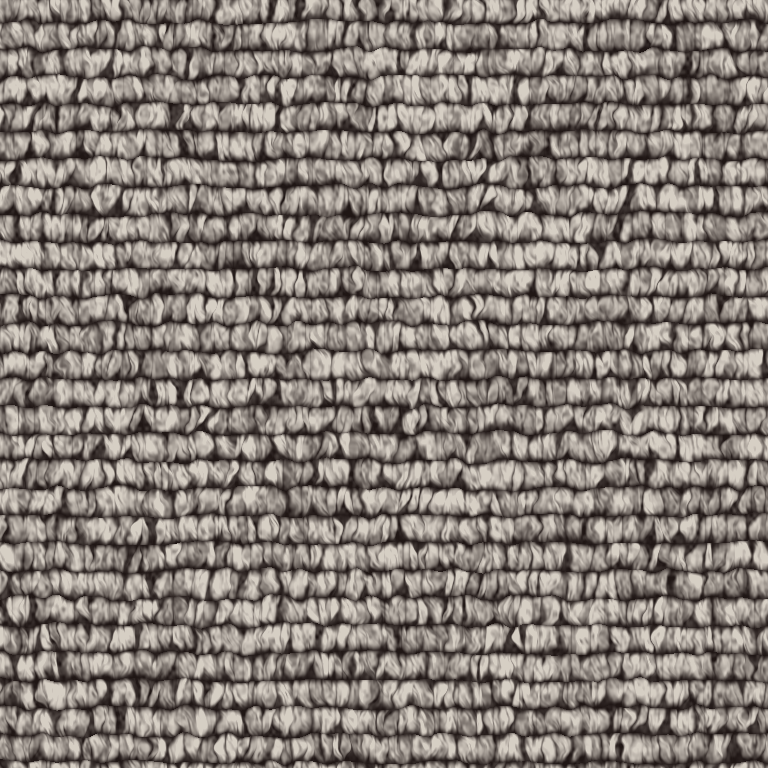
This texture is drawn by a three.js fragment shader. Its source:

```glsl
// Woven loop-pile carpet: horizontal rows of plump wool loops with dark seams.
// Each row blends leaning, overlapping elliptical strands; their domes, fibre
// streaks and rounded loop shapes set one tone between dark and pale wool.

#define ROWS 28.0
#define LOOPS 36.0
#define STRANDS 80.0
#define ROW_OFFSET 0.2
#define SEAM_WOBBLE 0.26
#define LEAN 0.8
#define STREAK 0.75
#define GRAIN 0.3
#define GAIN 1.09
#define DARK_WOOL vec3(0.12, 0.085, 0.08)
#define PALE_WOOL vec3(0.84, 0.81, 0.77)

varying vec2 vUv;

float hash(vec2 p) {
  return fract(sin(dot(p, vec2(127.1, 311.7))) * 43758.5453);
}

float noise(vec2 p) {
  vec2 i = floor(p);
  vec2 f = fract(p);
  f = f * f * (3.0 - 2.0 * f);
  return mix(mix(hash(i), hash(i + vec2(1.0, 0.0)), f.x),
             mix(hash(i + vec2(0.0, 1.0)), hash(i + vec2(1.0, 1.0)), f.x), f.y);
}

// Tone of the strands covering a point; x in strand widths, v across the row
float strandTone(float x, float v, float row) {
  float total = 0.0;
  float weights = 0.0;
  for (int k = -2; k <= 2; k++) {
    float cell = floor(x) + float(k);
    vec2 id = vec2(cell, row);
    float lean = (hash(id + 17.3) - 0.42) * 2.0 * LEAN;
    vec2 d = vec2(x - cell - 0.5, v - 0.55);
    d -= (vec2(hash(id), hash(id + 5.1)) - 0.5) * vec2(0.8, 0.4);
    // Strands bow sideways as they wrap over the row
    d.x -= lean * d.y + (hash(id + 12.9) - 0.5) * 3.0 * d.y * d.y;

    // Plump strand with random width and stacking depth
    float halfWidth = mix(0.42, 1.0, hash(id + 9.7));
    vec2 e = d / vec2(halfWidth, 0.62);
    float dome = 1.0 - dot(e, e);
    float weight = exp(6.0 * (dome + 0.45 * hash(id + 23.9)));

    // Twisted fibres run along the strand
    float fibre = noise(vec2(d.x * 4.0 + d.y * 2.5, d.y * 3.6) + id * 7.0);
    float tone = mix(0.58, 1.04, hash(id + 31.4));
    tone *= 1.0 + STREAK * (fibre - 0.5);
    tone *= mix(0.16, 1.0, smoothstep(-0.35, 0.85, dome));
    total += weight * tone;
    weights += weight;
  }
  return total / weights;
}

void main() {
  // Rows with uneven, scalloped seams
  float y = vUv.y * ROWS - ROW_OFFSET;
  y += (noise(vec2(vUv.x * LOOPS * 1.5, vUv.y * ROWS * 0.8)) - 0.5) * SEAM_WOBBLE;
  float row = floor(y);
  float v = fract(y);

  // Rounded loops, shifted and stretched differently in each row
  float u = vUv.x * LOOPS + hash(vec2(row, 3.7));
  u += 0.9 * noise(vec2(vUv.x * LOOPS * 0.6, row * 3.0));
  vec2 p = abs(vec2(fract(u), v) * 2.0 - 1.0);
  float gap = mix(0.25, 0.75, noise(vec2(u * 0.7, row * 5.0)));
  float seam = mix(0.7, 1.1, noise(vec2(vUv.x * LOOPS * 1.3, floor(y + 0.5) * 4.0)));
  float body = 1.0 - gap * pow(p.x, 4.0) - seam * pow(p.y, 3.2);
  body = mix(0.05, 1.0, smoothstep(-0.4, 0.85, body));
  body *= mix(0.82, 1.06, smoothstep(0.0, 0.7, v));

  // Tangle the strands slightly, then add loop variation and mottling
  vec2 fuzz = vUv * vec2(230.0, 170.0);
  float x = vUv.x * STRANDS + hash(vec2(row, 8.2)) * 5.0;
  x += 0.5 * (noise(fuzz * 0.45 + 60.0) - 0.5);
  float tone = strandTone(x, v, row) * body * GAIN;
  tone *= mix(0.92, 1.08, hash(vec2(floor(u), row + 40.0)));
  tone *= mix(0.96, 1.04, noise(vUv * 9.0));

  // Fine fuzz, then a roll-off in the highlights
  tone += GRAIN * (noise(fuzz) - 0.5) * (0.25 + 0.75 * body);
  tone -= 0.3 * max(tone - 0.82, 0.0);
  gl_FragColor = vec4(mix(DARK_WOOL, PALE_WOOL, clamp(tone, 0.0, 1.0)), 1.0);
}
```
